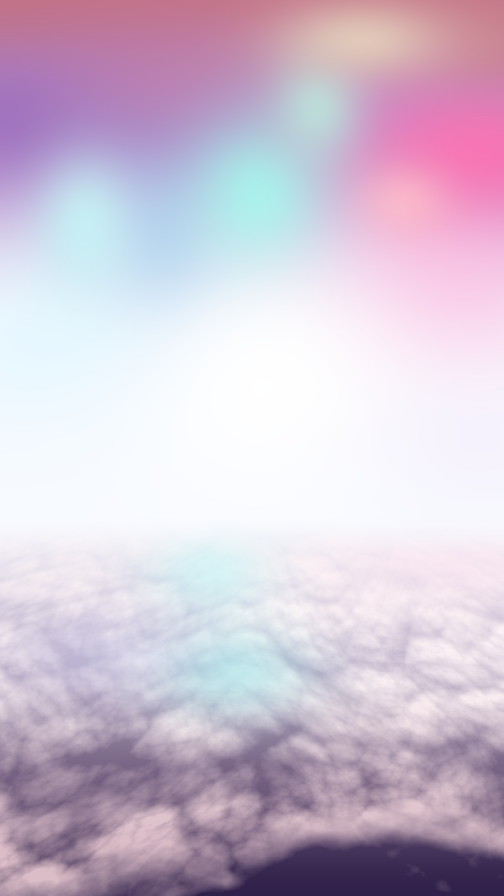
A Shadertoy shader for this background:

```glsl
// Pastel aurora sky above a sea of clouds fading into a bright horizon.
// The sky is a vertical gradient tinted by soft elliptical glows; the clouds
// are fractal cellular puffs in perspective, shaded by relief from above.

vec2 hash2(vec2 p) {
    return fract(sin(vec2(dot(p, vec2(127.1, 311.7)), dot(p, vec2(269.5, 183.3)))) * 43758.5);
}

// Gaussian falloff around an elliptical centre
float glow(vec2 p, vec2 centre, vec2 radius) {
    vec2 d = (p - centre) / radius;
    return exp(-dot(d, d));
}

void tint(inout vec3 col, vec2 p, vec2 centre, vec2 radius, vec3 hue, float amount) {
    col = mix(col, hue, amount * glow(p, centre, radius));
}

// Rounded bumps, one per jittered cell
float puffs(vec2 p) {
    vec2 cell = floor(p), f = p - cell;
    float nearest = 2.0;
    for (int j = -1; j <= 1; j++)
    for (int i = -1; i <= 1; i++) {
        vec2 o = vec2(i, j);
        vec2 d = o + hash2(cell + o) - f;
        nearest = min(nearest, dot(d, d));
    }
    return 1.0 - nearest;
}

float billow(vec2 p) {
    float sum = 0.0, amp = 0.5;
    for (int i = 0; i < 6; i++) {
        sum += amp * puffs(p);
        p = mat2(1.6, 1.2, -1.2, 1.6) * p + 3.7;
        amp *= 0.5;
    }
    return sum;
}

vec3 skyColor(vec2 p) {
    vec3 col = mix(vec3(0.97, 0.98, 1.0), vec3(0.70, 0.54, 0.79), smoothstep(0.62, 0.87, p.y));
    col = mix(col, vec3(0.76, 0.45, 0.53), smoothstep(0.87, 1.0, p.y));
    // Violet and blue on the left
    tint(col, p, vec2(0.05, 0.87), vec2(0.30, 0.07), vec3(0.60, 0.42, 0.74), 0.8);
    tint(col, p, vec2(0.35, 0.91), vec2(0.25, 0.07), vec3(0.76, 0.49, 0.66), 0.6);
    tint(col, p, vec2(0.32, 0.72), vec2(0.14, 0.10), vec3(0.62, 0.77, 0.92), 0.8);
    tint(col, p, vec2(0.10, 0.62), vec2(0.28, 0.10), vec3(0.86, 0.96, 1.0), 0.6);
    tint(col, p, vec2(0.17, 0.75), vec2(0.10, 0.08), vec3(0.77, 0.95, 0.96), 0.9);
    // Rose and peach on the right
    tint(col, p, vec2(0.88, 0.69), vec2(0.27, 0.11), vec3(0.98, 0.77, 0.90), 0.85);
    tint(col, p, vec2(0.95, 0.83), vec2(0.28, 0.085), vec3(0.98, 0.45, 0.70), 0.95);
    tint(col, p, vec2(0.80, 0.775), vec2(0.09, 0.04), vec3(1.0, 0.74, 0.78), 0.75);
    tint(col, p, vec2(1.0, 0.95), vec2(0.18, 0.05), vec3(0.79, 0.52, 0.55), 0.7);
    // Slanted mint ray rising to a cream patch
    tint(col, p, vec2(0.51, 0.78), vec2(0.14, 0.09), vec3(0.64, 0.95, 0.92), 0.95);
    tint(col, p, vec2(0.63, 0.88), vec2(0.09, 0.06), vec3(0.73, 0.93, 0.87), 0.8);
    tint(col, p, vec2(0.72, 0.955), vec2(0.17, 0.045), vec3(0.90, 0.83, 0.74), 0.85);
    // White light above the horizon
    tint(col, p, vec2(0.53, 0.57), vec2(0.29, 0.13), vec3(1.0), 0.95);
    tint(col, p, vec2(0.95, 0.50), vec2(0.20, 0.07), vec3(0.96, 0.94, 0.99), 0.7);
    return col;
}

vec3 cloudColor(vec2 p, float aspect) {
    // Puffs shrink towards the horizon
    float depth = max(0.43 - p.y, 0.0) + 0.2;
    vec2 q = vec2((p.x - 0.5) * aspect / depth, 1.3 * log(depth)) * 3.6;
    q += 0.12 * sin(q.yx * 2.3 + vec2(0.4, 1.9));
    float height = billow(q);
    float relief = height - billow(q + vec2(0.03, -0.13));
    float lump = height - 0.76;

    // Broad lit masses and shaded valleys
    float light = 0.46 + 1.9 * relief + 1.1 * lump;
    light += 0.28 * glow(p, vec2(0.92, 0.24), vec2(0.22, 0.07));
    light += 0.22 * glow(p, vec2(0.40, 0.18), vec2(0.12, 0.04));
    light += 0.20 * glow(p, vec2(0.58, 0.33), vec2(0.22, 0.06));
    light -= 0.25 * glow(p, vec2(0.22, 0.16), vec2(0.18, 0.06));
    light -= 0.30 * glow(p, vec2(0.55, 0.14), vec2(0.70, 0.025));

    // Bright front ridge with a dark gap under it
    float ridge = p.y - 0.02 - 0.075 * smoothstep(0.0, 0.65, p.x) - 0.12 * lump;
    light += 0.40 * exp(-pow(ridge / 0.028, 2.0));
    light -= 0.75 * smoothstep(-0.025, -0.065, ridge);

    vec3 shade = mix(vec3(0.19, 0.13, 0.29), vec3(0.43, 0.35, 0.48), smoothstep(0.0, 0.13, p.y));
    shade = mix(shade, vec3(0.74, 0.69, 0.79), smoothstep(0.10, 0.29, p.y));
    shade = mix(shade, vec3(0.92, 0.91, 0.95), smoothstep(0.27, 0.40, p.y));
    vec3 lit = mix(vec3(0.86, 0.74, 0.78), vec3(0.99, 0.95, 0.96), smoothstep(0.04, 0.27, p.y));
    vec3 col = mix(shade, lit, clamp(light, 0.0, 1.0));

    // Reflected mint, blue and rose light
    tint(col, p, vec2(0.46, 0.25), vec2(0.15, 0.05), vec3(0.68, 0.94, 0.94), 0.65);
    tint(col, p, vec2(0.42, 0.36), vec2(0.12, 0.05), vec3(0.76, 0.97, 0.97), 0.6);
    tint(col, p, vec2(0.20, 0.27), vec2(0.16, 0.05), vec3(0.77, 0.77, 0.91), 0.4);
    tint(col, p, vec2(0.90, 0.37), vec2(0.25, 0.05), vec3(0.99, 0.89, 0.94), 0.5);
    return col;
}

void mainImage(out vec4 fragColor, in vec2 fragCoord) {
    vec2 uv = fragCoord / iResolution.xy;
    vec3 clouds = cloudColor(uv, iResolution.x / iResolution.y);
    vec3 col = mix(clouds, skyColor(uv), smoothstep(0.375, 0.425, uv.y));
    fragColor = vec4(col, 1.0);
}
```
